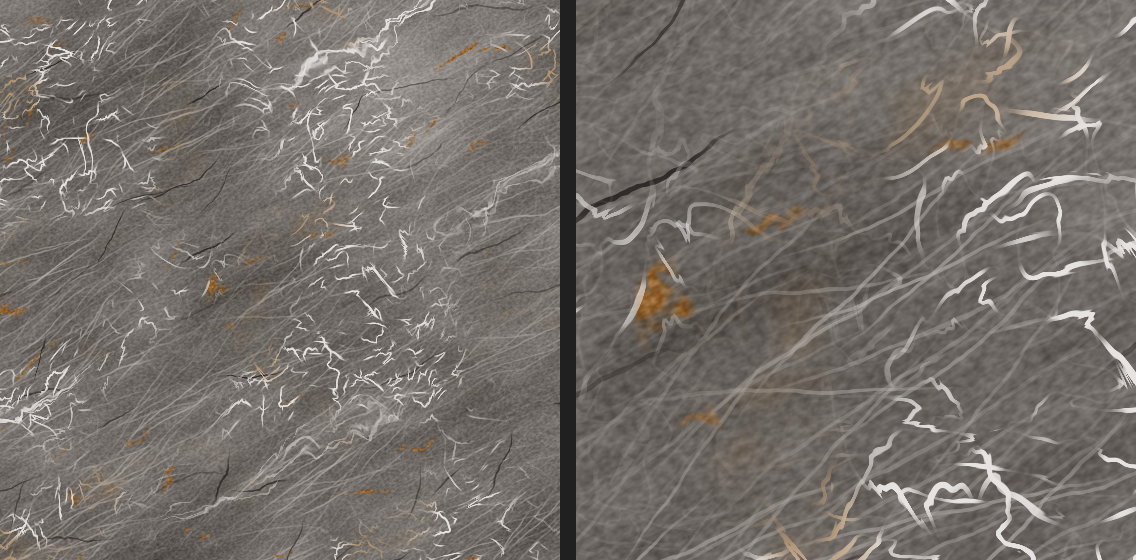
Left: the whole. Right: its middle third, enlarged.
Reproduce this texture procedurally as a Shadertoy shader.

```glsl
// Grey brown marble with slanted hairlines, white lace veins, dark cracks and rust flecks.

const vec3 STONE = vec3(0.426, 0.405, 0.386);
const vec3 HAIR  = vec3(0.70, 0.68, 0.66);
const vec3 WHITE = vec3(0.90, 0.89, 0.88);
const vec3 DARK  = vec3(0.15, 0.13, 0.12);
const vec3 RUST  = vec3(0.58, 0.38, 0.16);
const float GRAIN_ANGLE = 0.46;     // main slant of the stone, radians
const float CLOUD_CONTRAST = 0.085;
const float STREAK_CONTRAST = 0.045;
const float MOTTLE_CONTRAST = 0.022;
const float GRAIN_CONTRAST = 0.07;
const int HAIR_LAYERS = 6;
const int LACE_LAYERS = 3;
const int STRANDS = 4;

vec4 hash4(vec2 p) {
    vec4 h = fract(p.xyxy * vec4(0.1031, 0.1030, 0.0973, 0.1099));
    h += dot(h, h.wzxy + 33.33);
    return fract((h.xxyz + h.yzzw) * h.zywx);
}

// Coordinates of v along and across a direction.
vec2 turn(vec2 v, float a) {
    vec2 dir = vec2(cos(a), sin(a));
    return vec2(dot(v, dir), dot(v, vec2(-dir.y, dir.x)));
}

float slope(vec2 cell, vec2 offset) {
    float a = 6.2832 * hash4(cell).x;
    return dot(vec2(cos(a), sin(a)), offset);
}

// Gradient noise, about -1 to 1.
float noise(vec2 p) {
    vec2 i = floor(p), f = p - i, e = vec2(1.0, 0.0);
    vec2 u = f * f * f * (f * (f * 6.0 - 15.0) + 10.0);
    float low = mix(slope(i, f), slope(i + e, f - e), u.x);
    float high = mix(slope(i + e.yx, f - e.yx), slope(i + 1.0, f - 1.0), u.x);
    return 1.4 * mix(low, high, u.y);
}

float fbm(vec2 p, int octaves) {
    float sum = 0.0, amp = 1.0;
    for (int i = 0; i < octaves; i++) {
        sum += amp * noise(p);
        p = turn(p, 0.3) * 2.03 + 11.7;
        amp *= 0.5;
    }
    return sum;
}

// Bends space with four sizes of wobble.
vec2 crinkle(vec2 p, float amount, float seed) {
    float size = 5.0;
    for (int i = 0; i < 4; i++) {
        vec2 s = p * size + seed * 7.3;
        p += amount * vec2(noise(s), noise(s + 41.6)) / size;
        size *= 2.9;
    }
    return p;
}

// Crisp at blur 0, a soft band at blur 1.
float line(float dist, float width, float blur) {
    float pixel = 1.0 / iResolution.y;
    float body = max(width, 0.75 * pixel);
    float edge = max(0.6 * pixel, blur * body);
    return min(1.0, width / body) * (1.0 - smoothstep(body - edge, body + edge, abs(dist)));
}

// Tapered strokes, at most one per cell of a slanted grid.
float strokes(vec2 p, vec2 cells, float angle, float spread, float reach, float width, float blur, float share, float seed) {
    vec2 q = turn(p, angle);
    vec2 id = floor(q * cells);
    float ink = 0.0;
    for (int j = -1; j <= 1; j++)
    for (int i = -1; i <= 1; i++) {
        vec2 cell = id + vec2(i, j);
        vec4 r = hash4(cell + seed * 17.0);
        if (r.w > share) continue;
        vec4 s = hash4(cell + seed * 17.0 + 5.5);
        vec2 d = turn(q - (cell + r.xy) / cells, spread * (2.0 * r.z - 1.0));
        float taper = 1.0 - smoothstep(0.35, 1.0, abs(d.x) / (reach * (0.4 + 0.6 * s.x)));
        ink = max(ink, taper * (0.4 + 0.6 * s.y) * line(d.y, width * (0.35 + 0.65 * taper), blur));
    }
    return ink;
}

float laceField(vec2 p, float scale, float seed) {
    vec2 q = turn(crinkle(p, 0.36, seed), GRAIN_ANGLE);
    return noise(q * scale * vec2(0.75, 1.2) + seed * 13.1);
}

// Constant width lines on the zero contour of a crinkled field.
float lace(vec2 p, float scale, float width, float seed) {
    vec2 e = vec2(0.0006, 0.0);
    float f = laceField(p, scale, seed);
    vec2 g = vec2(laceField(p + e, scale, seed), laceField(p + e.yx, scale, seed)) - f;
    return line(f * e.x / max(length(g), 0.0004), width, 0.0);
}

void mainImage(out vec4 fragColor, in vec2 fragCoord) {
    vec2 p = fragCoord / iResolution.y;
    vec2 q = turn(p, GRAIN_ANGLE);

    // Clouded body with slanted streaks, mottling and fine grain
    float clouds = fbm(q * vec2(2.4, 5.0) + 3.1, 4);
    float streaks = fbm(q * vec2(7.0, 30.0) + 8.4, 3);
    float mottle = fbm(q * vec2(45.0, 85.0), 2);
    float grain = fbm(q * vec2(150.0, 230.0) + 2.7, 2);
    float haze = exp(-9.0 * dot(p - vec2(0.72, 0.84), p - vec2(0.72, 0.84)));
    vec3 col = STONE + CLOUD_CONTRAST * clouds + STREAK_CONTRAST * streaks;
    col += MOTTLE_CONTRAST * mottle + GRAIN_CONTRAST * grain + 0.06 * haze;
    float rustZone = smoothstep(0.2, 0.6, noise(p * 7.0 + 21.3));
    col = mix(col, RUST, 0.14 * rustZone * smoothstep(0.0, 0.8, fbm(q * vec2(10.0, 18.0), 3)));

    // Straight hairlines at slightly different slants
    float hairZone = 0.25 + 0.75 * smoothstep(-0.35, 0.4, noise(q * vec2(3.0, 6.0) + 5.7));
    vec2 hairSpace = crinkle(p, 0.06, 2.0);
    for (int k = 0; k < HAIR_LAYERS; k++) {
        float n = float(k);
        float hair = strokes(hairSpace, vec2(5.0, 14.0 + 3.0 * n), GRAIN_ANGLE - 0.2 + 0.11 * n, 0.2, 0.17, 0.0011, 0.0, 0.85, n + 1.0);
        col = mix(col, HAIR, 0.8 * hairZone * hair);
    }

    // Dark cracks, slanted and steep
    vec2 crackSpace = crinkle(p, 0.13, 5.0);
    float cracks = strokes(crackSpace, vec2(4.0, 9.0), 0.35, 0.3, 0.13, 0.0015, 0.0, 0.8, 8.0);
    cracks = max(cracks, strokes(crackSpace, vec2(4.0, 5.0), 1.0, 0.4, 0.11, 0.0013, 0.0, 0.7, 9.0));
    col = mix(col, DARK, 0.9 * cracks);

    // Rust flecks with crumbled edges
    float flecks = strokes(crinkle(p, 0.35, 6.0), vec2(7.0, 10.0), GRAIN_ANGLE, 0.4, 0.045, 0.0042, 0.6, 0.6, 11.0);
    col = mix(col, RUST + 0.15 * grain, 0.95 * flecks * smoothstep(-0.5, 0.2, noise(q * vec2(40.0, 80.0))));

    // Patches of short, branching white lace
    float laceZone = smoothstep(-0.1, 0.45, noise(q * vec2(3.0, 5.5) + 14.2) + 0.5 * haze);
    for (int k = 0; k < LACE_LAYERS; k++) {
        float n = float(k);
        float gaps = smoothstep(-0.1, 0.35, noise(p * (17.0 + 6.0 * n) + 9.0 * n));
        float web = lace(p, 9.0 + 8.0 * n, (0.0019 - 0.0003 * n) * (0.5 + 0.5 * gaps), n + 3.0);
        col = mix(col, mix(WHITE, RUST, 0.6 * rustZone), web * (0.07 + 0.93 * laceZone * gaps));
    }

    // Long braided veins inside a pale glow
    vec2 veinSpace = crinkle(p, 0.26, 1.0);
    vec2 veinCells = vec2(1.5, 3.2);
    float glow = strokes(veinSpace, veinCells, 0.5, 0.15, 0.42, 0.016, 1.0, 0.85, 14.0);
    col = mix(col, HAIR, 0.28 * glow * smoothstep(-0.4, 0.6, streaks));
    for (int k = 0; k < STRANDS; k++) {
        float n = float(k);
        vec2 strand = crinkle(veinSpace, 0.1 + 0.05 * n, 20.0 + n);
        float vein = strokes(strand, veinCells, 0.5, 0.15, 0.42, 0.0024 - 0.0004 * n, 0.0, 0.85, 14.0);
        float wear = smoothstep(-0.5, 0.15, noise(p * 22.0 + 6.0 * n));
        col = mix(col, mix(WHITE, RUST, 0.7 * rustZone), vein * wear);
    }

    fragColor = vec4(clamp(col, 0.0, 1.0), 1.0);
}
```
